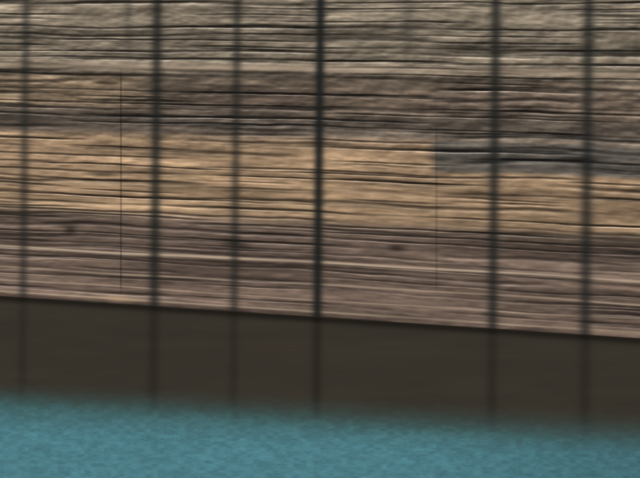
A Shadertoy shader for this texture:

```glsl
#define WALL_FOOT 0.619
#define FAN 0.143
#define WATER_TOP 0.815
#define WATER_TILT 0.062
#define STREAK_CONTRAST 1.0
#define GROOVE_DEPTH 0.46
#define RELIEF 0.95
#define BAR_DRIFT 0.008
#define TAN vec3(0.565, 0.47, 0.37)
#define UMBER vec3(0.375, 0.325, 0.28)
#define SHADE vec3(0.217, 0.197, 0.167)
#define TEAL vec3(0.30, 0.485, 0.52)

float hash(vec2 p) {
    vec3 q = fract(vec3(p.xyx) * 0.1031);
    q += dot(q, q.yzx + 33.33);
    return fract((q.x + q.y) * q.z);
}

float noise(vec2 p) {
    vec2 i = floor(p), f = fract(p);
    f = f * f * (3.0 - 2.0 * f);
    return mix(mix(hash(i), hash(i + vec2(1, 0)), f.x),
               mix(hash(i + vec2(0, 1)), hash(i + vec2(1, 1)), f.x), f.y);
}

float fbm(vec2 p) {
    float sum = 0.0, amp = 0.5;
    for (int i = 0; i < 4; i++) {
        sum += amp * noise(p);
        p = p * 2.03 + 17.1;
        amp *= 0.5;
    }
    return sum;
}

float band(float v, float lo, float hi, float soft) {
    return smoothstep(lo - soft, lo + soft, v) * (1.0 - smoothstep(hi - soft, hi + soft, v));
}

float ridge(float v, float width) {
    return exp(-v * v / (width * width));
}

float blob(vec2 p, vec2 centre, vec2 size) {
    vec2 q = (p - centre) / size;
    return exp(-dot(q, q));
}

// Broad colour zones; s is depth along the fanned strata
vec3 strataColour(float x, float s) {
    vec3 col = mix(vec3(0.435, 0.395, 0.34), UMBER, smoothstep(0.11, 0.19, s));
    col = mix(col, vec3(0.49, 0.42, 0.34), band(s, 0.155, 0.215, 0.008) * (1.0 - smoothstep(0.16, 0.27, x)));
    col = mix(col, vec3(0.33, 0.295, 0.26), band(s, 0.225, 0.268, 0.012));
    col = mix(col, TAN, band(s, 0.274, 0.435, 0.014));
    col = mix(col, vec3(0.31, 0.29, 0.265), band(s, 0.268, 0.326, 0.005) * smoothstep(0.665, 0.69, x));
    return mix(col, vec3(0.385, 0.325, 0.285), smoothstep(0.42, 0.475, s));
}

vec3 wall(float x, float s) {
    float wobble = (fbm(vec2(x * 6.0, s * 16.0)) - 0.47) * 0.010;
    float t = s + wobble;
    vec3 col = strataColour(x, t);

    // Long streaks and sawn grain
    float streak = 0.45 * noise(vec2(x * 3.0, t * 55.0))
                 + 0.35 * noise(vec2(x * 8.0, t * 140.0))
                 + 0.20 * noise(vec2(x * 50.0, t * 260.0));
    col *= 1.06 + STREAK_CONTRAST * (streak - 0.5);

    // Dark grooves with a lit lower lip, shallower near the foot
    float depth = GROOVE_DEPTH * mix(1.0, 0.6, smoothstep(0.44, 0.5, s));
    for (int i = 0; i < 3; i++) {
        float k = float(i);
        float row = t * (44.0 + 17.0 * k) + 0.35 * noise(vec2(x * 7.0, k * 9.0));
        float id = floor(row);
        float here = smoothstep(0.42, 0.72, noise(vec2(x * 5.0 + 31.0 * k, id * 5.3)));
        float f = fract(row) - 0.5;
        col *= 1.0 - depth * here * ridge(f, 0.15);
        col += 0.08 * here * ridge(f - 0.26, 0.10);
    }

    // Chipped relief, strongest in the upper courses
    vec2 chip = vec2(x * 18.0, t * 42.0);
    float slope = fbm(chip) - fbm(chip - vec2(0.08, 0.24));
    col *= 1.0 + RELIEF * slope * mix(1.5, 0.6, smoothstep(0.2, 0.4, s));

    // Pale ledges, broken along their length
    float worn = 0.45 + 0.75 * noise(vec2(x * 9.0, s * 30.0));
    float bend = (noise(vec2(x * 6.0, 4.0)) - 0.5) * 0.005;
    float ledge = 0.65 * ridge(s + bend - 0.136, 0.006)
                + 0.95 * ridge(s + bend - 0.514, 0.0030)
                + 0.60 * ridge(s + bend - 0.557, 0.0025)
                + 0.48 * ridge(s - bend - 0.585, 0.002)
                + 0.65 * ridge(s - 0.609, 0.0025);
    col = mix(col, vec3(0.70, 0.62, 0.53), clamp(ledge * worn, 0.0, 0.9));
    col *= 1.0 - 0.32 * ridge(s + bend - 0.151, 0.005) - 0.25 * ridge(s + bend - 0.522, 0.003);

    // Upright joints, knots and flakes
    float joint = ridge(x - 0.189, 0.0016) * band(s, 0.15, 0.59, 0.02)
                + 0.5 * ridge(x - 0.682, 0.002) * band(s, 0.24, 0.55, 0.02);
    col *= 1.0 - 0.25 * joint;
    vec2 p = vec2(x, t);
    float knots = blob(p, vec2(0.11, 0.475), vec2(0.010, 0.008))
                + blob(p, vec2(0.365, 0.482), vec2(0.022, 0.009))
                + blob(p, vec2(0.62, 0.478), vec2(0.014, 0.008))
                + blob(p, vec2(0.165, 0.170), vec2(0.022, 0.004))
                + blob(p, vec2(0.16, 0.355), vec2(0.025, 0.004))
                + blob(p, vec2(0.91, 0.298), vec2(0.035, 0.007));
    col *= 1.0 - 0.45 * min(knots, 1.0);
    float flakes = blob(p, vec2(0.445, 0.402), vec2(0.026, 0.004))
                 + blob(vec2(x, s), vec2(0.185, 0.608), vec2(0.026, 0.006));
    return mix(col, vec3(0.72, 0.61, 0.48), 0.75 * min(flakes, 1.0));
}

// Soft upright shadows: position, half width, strength
float bars(float x, float d) {
    vec3 bar[6] = vec3[6](vec3(0.041, 0.008, 0.48), vec3(0.246, 0.009, 0.70),
        vec3(0.371, 0.008, 0.52), vec3(0.501, 0.008, 0.88),
        vec3(0.775, 0.009, 0.67), vec3(0.920, 0.010, 0.64));
    float light = 1.0;
    for (int i = 0; i < 6; i++) {
        float off = abs(x - bar[i].x + BAR_DRIFT * d) / bar[i].y;
        light *= 1.0 - bar[i].z * exp(-off * off);
    }
    float faint = ridge(x - 0.20, 0.008) + ridge(x - 0.637, 0.013);
    return 1.0 - light * (1.0 - 0.3 * faint * (1.0 - smoothstep(0.03, 0.14, d)));
}

void mainImage(out vec4 fragColor, in vec2 fragCoord) {
    vec2 uv = fragCoord / iResolution.xy;
    float x = uv.x, d = 1.0 - uv.y;
    float s = d / (1.0 + FAN * x);
    float shadow = bars(x, d);
    vec3 stone = mix(wall(x, s), vec3(0.12, 0.125, 0.12), shadow);

    // Shaded strip below the wall, with faint bar reflections
    vec3 ground = SHADE * (0.95 + 0.12 * fbm(vec2(x * 8.0, d * 50.0)));
    ground *= 1.0 - 0.24 * shadow;
    ground *= 1.0 - 0.4 * ridge(s - WALL_FOOT - 0.004, 0.008);

    // Finely rippled water, fading in from a dull upper edge
    float ripple = fbm(vec2(x * 95.0, d * 150.0));
    float shore = d - WATER_TOP - WATER_TILT * x + 0.012 * (ripple - 0.47);
    vec3 water = TEAL * (0.87 + 0.28 * ripple) * (1.0 - 0.12 * smoothstep(0.6, 1.0, x));
    water = mix(vec3(0.235, 0.345, 0.34), water, smoothstep(0.0, 0.10, shore));
    ground = mix(ground, water, smoothstep(-0.025, 0.045 + 0.03 * x, shore));

    vec3 col = mix(stone, ground, smoothstep(-0.002, 0.002, s - WALL_FOOT));
    fragColor = vec4(clamp(col, 0.0, 1.0), 1.0);
}
```
